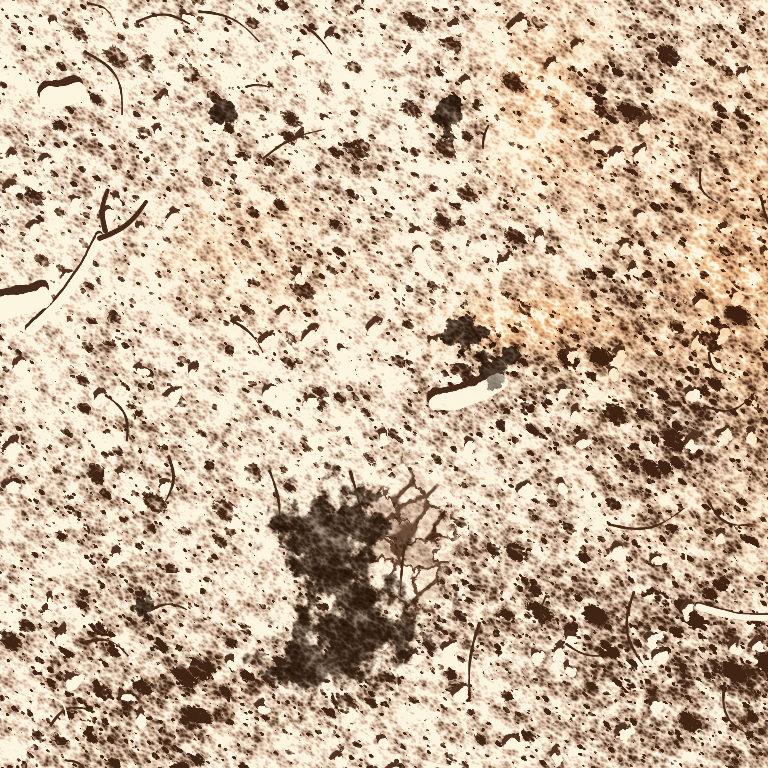
A Shadertoy shader for this texture:

```glsl
// Sunlit sandy ground with gritty specks, rusty stains, dark hollows, rubble and twigs.
const vec3 soil[6] = vec3[6](vec3(.25, .14, .08), vec3(.43, .31, .23), vec3(.62, .50, .41),
    vec3(.78, .67, .57), vec3(.92, .82, .73), vec3(.99, .96, .88));
const float toneStops[6] = float[6](-1.96, -1.34, -.92, -.5, .07, .85);
// Pale sticks and flakes: end points, then half widths
const vec4 sticks[6] = vec4[6](vec4(.04, .57, .13, .69), vec4(.91, .21, 1.02, .197),
    vec4(.57, .475, .65, .503), vec4(.545, .67, .558, .642),
    vec4(-.02, .6, .055, .612), vec4(.065, .873, .1, .88));
const float girths[6] = float[6](.0055, .0035, .011, .006, .014, .013);
// Small pits: centre and radius
const vec3 pits[5] = vec3[5](vec3(.29, .855, .016), vec3(.585, .85, .022),
    vec3(.605, .57, .027), vec3(.645, .53, .026), vec3(.18, .215, .017));

vec2 hash2(vec2 p) {
    vec3 q = fract(p.xyx * vec3(.1031, .1030, .0973));
    q += dot(q, q.yzx + 33.33);
    return fract((q.xx + q.yz) * q.zy);
}

// Cellular noise: nearest distance, second distance, random cell value
vec3 cells(vec2 p) {
    vec2 home = floor(p);
    vec3 best = vec3(9.);
    for (int i = 0; i < 9; i++) {
        vec2 n = home + vec2(i % 3 - 1, i / 3 - 1);
        float d = length(n + hash2(n) - p);
        if (d < best.x) best = vec3(d, best.x, hash2(n + 71.).x);
        else best.y = min(best.y, d);
    }
    return best;
}

// Layered, bent sines for broad patches and ragged outlines
float waves(vec2 p) {
    float sum = 0., amp = .5;
    for (int i = 0; i < 5; i++) {
        p = mat2(.8, -.6, .6, .8) * p * 1.9 + 1.7;
        sum += amp * sin(p.x + 1.3 * sin(p.y * .8)) * sin(p.y + sin(p.x * .7));
        amp *= .62;
    }
    return sum;
}

float blob(vec2 p, vec2 centre, vec2 radius) {
    vec2 d = (p - centre) / radius;
    return exp(-dot(d, d));
}

// Distance to a bowed, tapering twig
float twig(vec2 p, vec2 a, vec2 b, float bend) {
    vec2 d = b - a;
    float h = clamp(dot(p - a, d) / dot(d, d), 0., 1.);
    return length(p - a - d * h + vec2(-d.y, d.x) * bend * sin(h * 3.14)) + .001 * h;
}

float inside(float d, float width) {
    return 1. - smoothstep(width, width + 1.2 / iResolution.y, d);
}

void mainImage(out vec4 fragColor, in vec2 fragCoord) {
    vec2 uv = fragCoord / iResolution.y;
    float ragged = waves(uv * 38.), patches = waves(uv * 5.);
    // Grain stretched towards the lower right
    vec2 q = mat2(.8, .6, -.6, .8) * uv + .002 * ragged;
    q.x *= .62;
    float grain = 0.;
    for (int i = 0; i < 4; i++)
        grain += (cells(q * 30. * exp2(float(i)) + 9. * float(i)).x - .45) * 2.5;
    // Broad light and shade
    float shade = .8 * blob(uv, vec2(1., .45), vec2(.24, .4)) + .7 * blob(uv, vec2(.95, .03), vec2(.35, .22))
        + .5 * blob(uv, vec2(.1, .35), vec2(.17, .1)) + .5 * blob(uv, vec2(.2, .08), vec2(.3, .15))
        - .45 * blob(uv, vec2(.42, .8), vec2(.22, .35));
    float tone = .52 - .7 * shade + .75 * patches + .75 * grain;
    // Sharp dark specks in four sizes
    float specks = 0.;
    for (int i = 0; i < 4; i++) {
        vec3 c = cells(q * 28. * pow(1.8, float(i)) + 37. * float(i));
        float r = .43 * smoothstep(.72 - .13 * shade + .15 * patches, 1., c.z);
        specks = max(specks, 1. - smoothstep(r - .1, r, c.x + .09 * abs(grain)));
    }
    tone -= 2.3 * specks;
    // Pale pebbles with a shadow above
    vec3 pebble = cells(uv * 34. + .3 * ragged);
    vec3 shadow = cells((uv - vec2(-.003, .007)) * 34. + .3 * ragged);
    tone = mix(tone, -1.7, step(.9, shadow.z) * (1. - smoothstep(.24, .32, shadow.x)));
    tone = mix(tone, 1.1 + .2 * grain, step(.9, pebble.z) * (1. - smoothstep(.24, .3, pebble.x)));
    // Rubble, large hollow and small pits
    float rubble = smoothstep(.35, .6, blob(uv, vec2(.53, .29), vec2(.07, .12)) + .3 * ragged);
    vec3 stone = cells(uv * 30. + .35 * ragged);
    float face = 1.6 * stone.z - .5 + .3 * grain;
    tone = mix(tone, mix(-1.8, face, smoothstep(.06, .2, stone.y - stone.x)), .85 * rubble);
    float hollow = blob(uv, vec2(.425, .305), vec2(.075, .065))
        + .75 * blob(uv, vec2(.47, .18), vec2(.085, .07)) + .7 * blob(uv, vec2(.39, .13), vec2(.06, .04));
    hollow = smoothstep(.32, .7, hollow + .5 * ragged);
    for (int i = 0; i < 5; i++)
        hollow = max(hollow, 1. - smoothstep(.75, .95, length(uv - pits[i].xy) / pits[i].z + .9 * ragged));
    tone = mix(tone, -1.75 + .45 * grain, .93 * hollow);
    // Scattered twigs, mostly dark
    for (int i = 0; i < 34; i++) {
        vec2 seed = hash2(vec2(i, 5)), look = hash2(vec2(i, 19));
        vec2 start = vec2(seed.x, pow(seed.y, 1.4));
        float turn = -.65 + 2.4 * (look.x - .5);
        vec2 end = start + (.025 + .08 * look.y) * vec2(cos(turn), sin(turn));
        float d = twig(uv, start, end, .5 * (seed.x - .5)) + .001 * ragged;
        tone = mix(tone, fract(look.x * 7.) > .75 ? 1. : -1.8, inside(d, .0012));
    }
    // Pale sticks with cast shadows, and a dark fork
    for (int i = 0; i < 6; i++) {
        vec4 s = sticks[i];
        float w = girths[i], rough = .25 * w * ragged;
        tone = mix(tone, -1.8, inside(twig(uv - vec2(-.3, .7) * w, s.xy, s.zw, .06) + rough, w));
        tone = mix(tone, 1.3 + .15 * grain, inside(twig(uv, s.xy, s.zw, .06) + rough, w));
    }
    float fork = min(twig(uv, vec2(.13, .69), vec2(.19, .737), .1), twig(uv, vec2(.137, .7), vec2(.14, .752), -.1));
    tone = mix(tone, -1.8, inside(fork, .003));
    // Soil colours by tone, then rust and grey stains
    vec3 color = soil[0];
    for (int i = 1; i < 6; i++) color = mix(color, soil[i], smoothstep(toneStops[i - 1], toneStops[i], tone));
    float rust = blob(uv, vec2(.72, .57), vec2(.12, .05)) + .6 * blob(uv, vec2(.98, .65), vec2(.2, .3))
        + .5 * blob(uv, vec2(.72, .87), vec2(.1, .12)) + .5 * blob(uv, vec2(.35, .68), vec2(.12, .08));
    rust = clamp(rust * (1. + patches), 0., 1.) * (1. - smoothstep(.8, 1.5, tone));
    color = mix(color * mix(vec3(1.), vec3(.97, .83, .68), rust), vec3(.24, .2, .15) + .07 * grain, .55 * hollow);
    fragColor = vec4(clamp(color, 0., 1.), 1.);
}
```
